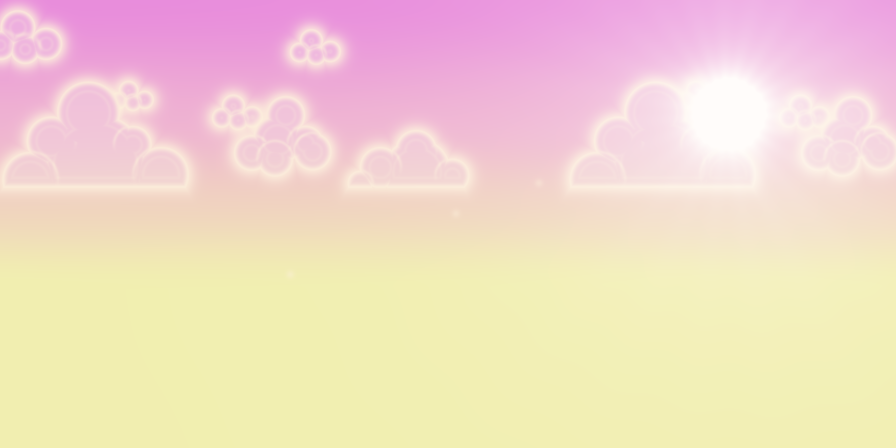
Write a Shadertoy shader that draws this background.

```glsl
// Pastel sky fading from orchid to pale yellow, with rim-lit cartoon clouds and a sun.
// Each cloud is a union of round puffs: its distance gives body, rim and halo, and
// overlapping puffs leave creases. The sun adds a soft glow, rays and flare specks.

const vec3 ORCHID = vec3(0.91, 0.55, 0.86);
const vec3 ROSE   = vec3(0.935, 0.70, 0.82);
const vec3 PEACH  = vec3(0.94, 0.83, 0.745);
const vec3 YELLOW = vec3(0.945, 0.935, 0.69);
const vec3 CREAM  = vec3(0.99, 0.94, 0.86);
const vec3 BLUSH  = vec3(0.96, 0.88, 0.90);
const vec2 SUN = vec2(1.62, 0.745);
const float REPEAT_X = 1.266;

// Gradient noise
vec2 hashGradient(vec2 cell) {
    float a = 6.2832 * fract(sin(dot(cell, vec2(127.1, 311.7))) * 43758.5);
    return vec2(cos(a), sin(a));
}

float gradientNoise(vec2 p) {
    vec2 i = floor(p), f = fract(p);
    vec2 u = f * f * f * (f * (f * 6.0 - 15.0) + 10.0);
    vec2 e = vec2(0.0, 1.0);
    float a = dot(hashGradient(i), f);
    float b = dot(hashGradient(i + e.yx), f - e.yx);
    float c = dot(hashGradient(i + e.xy), f - e.xy);
    float d = dot(hashGradient(i + e.yy), f - e.yy);
    return mix(mix(a, b, u.x), mix(c, d, u.x), u.y);
}

vec3 skyColor(vec2 p) {
    float y = p.y + 0.012 * gradientNoise(p * vec2(2.0, 7.0));
    vec3 col = mix(YELLOW, PEACH, smoothstep(0.36, 0.55, y));
    col = mix(col, ROSE, smoothstep(0.51, 0.74, y));
    return mix(col, ORCHID, smoothstep(0.70, 1.0, y));
}

// Cloud state: x = signed distance, y = crease strength
vec2 addPuff(vec2 cloud, vec2 p, vec2 center, float radius) {
    vec2 q = p - center;
    float d = length(q) - radius;
    float upper = smoothstep(-0.5, 0.4, q.y / radius);
    float line = exp(-pow(d / 0.004, 2.0)) * upper * smoothstep(0.0, -0.012, cloud.x);
    float hidden = smoothstep(0.002, -0.002, d);
    return vec2(min(cloud.x, d), max(cloud.y * (1.0 - hidden), line));
}

vec2 startPuff(vec2 p, vec2 center, float radius) {
    return vec2(length(p - center) - radius, 0.0);
}

// Cloud shapes in local coordinates; flat ones rest on y = 0
vec2 towerCloud(vec2 p) {
    vec2 c = startPuff(p, vec2(0.0, 0.05), 0.115);
    c = addPuff(c, p, vec2(-0.099, 0.104), 0.055);
    c = addPuff(c, p, vec2(-0.016, 0.167), 0.070);
    c = addPuff(c, p, vec2(0.083, 0.096), 0.042);
    c = addPuff(c, p, vec2(-0.146, 0.018), 0.062);
    c = addPuff(c, p, vec2(0.146, 0.029), 0.062);
    return vec2(max(c.x, -p.y), c.y);
}

vec2 lowCloud(vec2 p) {
    vec2 c = startPuff(p, vec2(0.02, 0.035), 0.075);
    c = addPuff(c, p, vec2(0.018, 0.083), 0.046);
    c = addPuff(c, p, vec2(-0.062, 0.045), 0.046);
    c = addPuff(c, p, vec2(0.099, 0.027), 0.038);
    c = addPuff(c, p, vec2(-0.107, 0.010), 0.028);
    return vec2(max(c.x, -p.y), c.y);
}

vec2 puffyCloud(vec2 p) {
    vec2 c = startPuff(p, vec2(-0.01, 0.0), 0.055);
    c = addPuff(c, p, vec2(0.008, 0.055), 0.043);
    c = addPuff(c, p, vec2(0.052, -0.008), 0.040);
    c = addPuff(c, p, vec2(-0.068, -0.029), 0.040);
    c = addPuff(c, p, vec2(0.068, -0.026), 0.042);
    return addPuff(c, p, vec2(-0.016, -0.042), 0.040);
}

vec2 wispCloud(vec2 p, float scale) {
    p /= scale;
    vec2 c = startPuff(p, vec2(-0.008, 0.016), 0.026);
    c = addPuff(c, p, vec2(-0.034, -0.010), 0.022);
    c = addPuff(c, p, vec2(0.034, -0.008), 0.024);
    c = addPuff(c, p, vec2(0.003, -0.016), 0.022);
    return vec2(c.x * scale, c.y);
}

// Halo outside, tinted body inside, bright rim on the outline
vec3 paintCloud(vec3 col, vec3 sky, vec2 cloud, float aa) {
    float d = cloud.x;
    col = mix(col, CREAM, 0.75 * exp(-pow(max(d, 0.0) / 0.017, 1.4)));
    vec3 body = mix(sky, BLUSH, 0.38);
    body = mix(body, CREAM, 0.42 * cloud.y + 0.18 * exp(-pow((d + 0.022) / 0.004, 2.0)));
    body = mix(body, CREAM, 0.85 * exp(-pow(d / 0.009, 2.0)));
    return mix(col, body, smoothstep(aa, -aa, d));
}

void mainImage(out vec4 fragColor, in vec2 fragCoord) {
    vec2 p = fragCoord / iResolution.y;
    float aa = 1.0 / iResolution.y;
    vec3 sky = skyColor(p), col = sky;

    // Cloud bank, with its large groups repeated across the sky
    col = paintCloud(col, sky, wispCloud(p - vec2(0.052, 0.914), 1.5), aa);
    col = paintCloud(col, sky, wispCloud(p - vec2(0.703, 0.893), 1.0), aa);
    col = paintCloud(col, sky, lowCloud(p - vec2(0.911, 0.581)), aa);
    for (int i = 0; i < 2; i++) {
        vec2 q = p - vec2(REPEAT_X * float(i), 0.0);
        col = paintCloud(col, sky, wispCloud(q - vec2(0.294, 0.784), 0.85), aa);
        col = paintCloud(col, sky, towerCloud(q - vec2(0.2135, 0.581)), aa);
        col = paintCloud(col, sky, wispCloud(q - vec2(0.529, 0.747), 1.0), aa);
        col = paintCloud(col, sky, puffyCloud(q - vec2(0.630, 0.6875)), aa);
    }

    // Sun: broad haze, faint rays and white core
    vec2 s = p - SUN;
    float r = length(s), angle = atan(s.y, s.x);
    float rays = 1.0 + 0.06 * cos(angle * 9.0 + 1.0) * cos(angle * 14.0);
    float haze = 0.78 * rays * exp(-length(s - vec2(0.04, 0.0)) / 0.29);
    col = mix(col, vec3(1.0, 0.99, 0.98), clamp(haze + exp(-pow(r / 0.085, 2.0)), 0.0, 1.0));

    // Flare specks along a line leaving the sun
    for (int i = 0; i < 3; i++) {
        float k = float(i), reach = 0.417 + 0.0925 * k * (k + 1.0);
        float d = length(p - SUN + reach * vec2(1.0, 0.368));
        col = mix(col, CREAM, 0.4 * exp(-pow(d / 0.009, 2.0)));
    }
    fragColor = vec4(col, 1.0);
}
```
